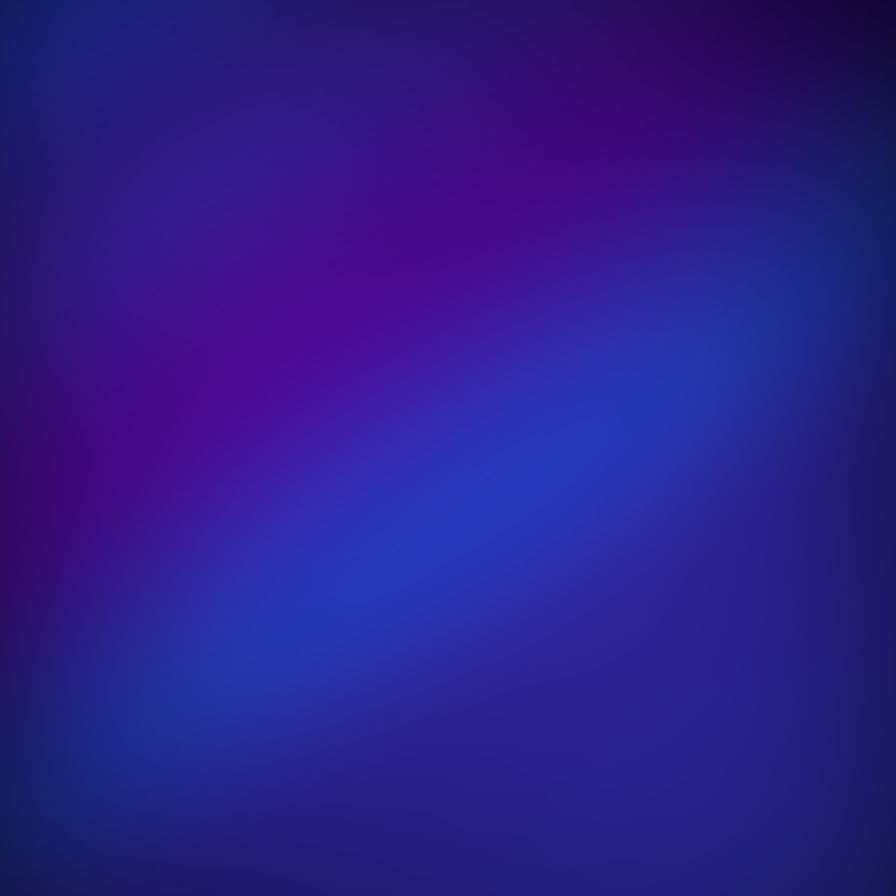
This background is drawn by a Shadertoy shader. Its source:

```glsl
const vec3 NAVY   = vec3(0.20, 0.20, 0.76);
const vec3 INDIGO = vec3(0.19, 0.145, 0.63);
const vec3 COBALT = vec3(0.155, 0.225, 0.74);
const vec3 PURPLE = vec3(0.31, 0.045, 0.62);
const vec3 VIOLET = vec3(0.25, 0.15, 0.72);
const vec3 AZURE  = vec3(0.20, 0.30, 1.05);

// Unit normal of the diagonal bands
const vec2 BAND_NORMAL = vec2(-0.545, 0.838);

// Smoothly blended colour bands, indexed by distance across the diagonal
vec3 bandColor(float d) {
    vec3 color = mix(NAVY, INDIGO, smoothstep(-0.55, -0.13, d));
    color = mix(color, COBALT, smoothstep(-0.13, 0.07, d));
    color = mix(color, PURPLE, smoothstep(0.07, 0.345, d));
    color = mix(color, VIOLET, smoothstep(0.345, 0.60, d));
    return mix(color, AZURE, smoothstep(0.60, 0.84, d));
}

// Darkening towards the four sides, stronger at the top than the bottom
float edgeFalloff(vec2 uv, float middleY) {
    float side = abs(2.0 * uv.x - 1.0);
    float above = max(uv.y - middleY, 0.0) / (1.0 - middleY);
    float below = max(middleY - uv.y, 0.0) / middleY;
    float horizontal = 1.0 - 0.40 * side * side * side;
    float vertical = 1.0 - 0.43 * above * above - 0.30 * below * below;
    return horizontal * vertical;
}

// Round soft spot, one at its center and zero at its radius
float softSpot(vec2 uv, vec2 center, float radius) {
    return 1.0 - smoothstep(0.0, radius, distance(uv, center));
}

void mainImage(out vec4 fragColor, in vec2 fragCoord) {
    vec2 uv = fragCoord / iResolution.xy;

    // Diagonal colour bands under a vignette
    vec3 color = bandColor(dot(uv, BAND_NORMAL));
    color *= edgeFalloff(uv, 0.45);

    // Cool shadow in the upper right corner
    vec3 cornerTint = vec3(0.70, 1.15, 0.95);
    color *= mix(vec3(1.0), cornerTint, softSpot(uv, vec2(1.0), 0.38));

    fragColor = vec4(color, 1.0);
}
```
